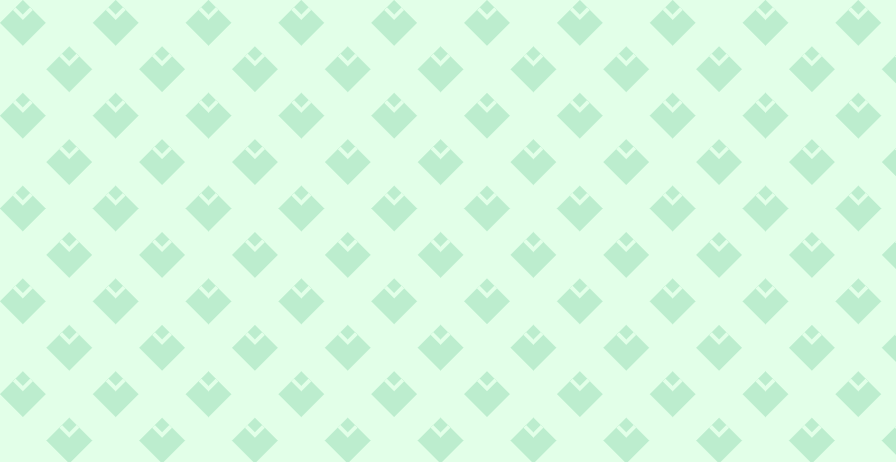
Give the GLSL for this pattern, as a Shadertoy shader.

```glsl
// Pale mint field of staggered green diamonds, each with a small diamond
// set into its top corner behind a thin V-shaped gap.
// Two offset square lattices are folded with fract and joined by distance.

const float TILES_ACROSS = 9.652;

// Signed distance to a square standing on its corner
float diamond(vec2 p, float halfDiagonal) {
    return (abs(p.x) + abs(p.y) - halfDiagonal) * 0.70711;
}

// Diamond body with a notched top corner and a smaller diamond in the notch; y points down
float motif(vec2 p) {
    const float radius = 0.247, gem = 0.079, notch = 0.108;
    float body = diamond(p, radius);
    float cut = diamond(p + vec2(0.0, radius - notch), notch);
    float inset = diamond(p + vec2(0.0, radius - gem), gem);
    return min(max(body, -cut), inset);
}

// Offset from the nearest point of the unit lattice
vec2 fold(vec2 p) {
    return fract(p + 0.5) - 0.5;
}

void mainImage(out vec4 fragColor, in vec2 fragCoord) {
    // Tile units measured from the top left corner
    float pixel = TILES_ACROSS / iResolution.x;
    vec2 p = vec2(fragCoord.x, iResolution.y - fragCoord.y) * pixel - 0.246;

    // Main lattice and its half-step twin
    float d = min(motif(fold(p)), motif(fold(p + 0.5)));
    float coverage = clamp(0.5 - d / pixel, 0.0, 1.0);

    vec3 paleMint = vec3(0.886, 1.0, 0.91);
    vec3 softGreen = vec3(0.737, 0.93, 0.808);
    fragColor = vec4(mix(paleMint, softGreen, coverage), 1.0);
}
```
